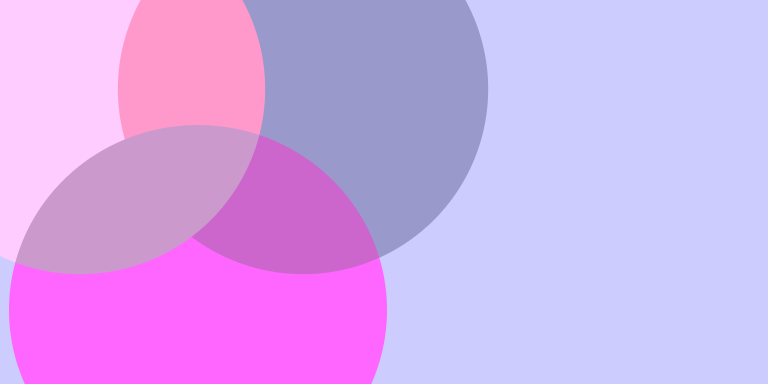
Write a Shadertoy shader that draws this background.

```glsl
// Three large overlapping flat discs in pink, slate and magenta on pale lavender.

// Centres and radii, in units of the canvas height
const vec2 LEFT_CENTRE   = vec2(0.2083, 0.7682);
const vec2 RIGHT_CENTRE  = vec2(0.7891, 0.7682);
const vec2 LOWER_CENTRE  = vec2(0.5156, 0.1927);
const vec2 UPPER_RADII   = vec2(0.4822);
const vec2 LOWER_RADII   = vec2(0.4922, 0.4818);
const float EDGE_PIXELS  = 1.0;

// Plain areas
const vec3 LAVENDER = vec3(0.8, 0.8, 1.0);
const vec3 PINK     = vec3(1.0, 0.8, 1.0);
const vec3 SLATE    = vec3(0.6, 0.6, 0.8);
const vec3 MAGENTA  = vec3(1.0, 0.4, 1.0);

// Overlaps
const vec3 SALMON = vec3(1.0, 0.6, 0.8);
const vec3 ORCHID = vec3(0.8, 0.4, 0.8);
const vec3 MAUVE  = vec3(0.8, 0.6, 0.8);

// Approximate signed distance to an axis-aligned ellipse
float ellipseDistance(vec2 p, vec2 radii) {
    float level = length(p / radii);
    float slope = length(p / (radii * radii));
    return level * (level - 1.0) / max(slope, 1e-4);
}

// Smooth coverage: 1 inside the disc, 0 outside
float discMask(vec2 p, vec2 centre, vec2 radii) {
    float distancePixels = ellipseDistance(p - centre, radii) * iResolution.y;
    // The distance estimate vanishes at the centre, which is always inside
    float inside = 1.0 - step(0.5, length((p - centre) / radii));
    return max(inside, clamp(0.5 - distancePixels / EDGE_PIXELS, 0.0, 1.0));
}

void mainImage(out vec4 fragColor, in vec2 fragCoord) {
    vec2 p = fragCoord / iResolution.y;

    float left  = discMask(p, LEFT_CENTRE, UPPER_RADII);
    float right = discMask(p, RIGHT_CENTRE, UPPER_RADII);
    float lower = discMask(p, LOWER_CENTRE, LOWER_RADII);

    // Upper pair with its shared lens
    vec3 upperColour = mix(mix(LAVENDER, PINK, left), mix(SLATE, SALMON, left), right);

    // Lower disc, tinted where the upper discs cross it
    vec3 lowerColour = mix(mix(MAGENTA, ORCHID, right), MAUVE, left);

    fragColor = vec4(mix(upperColour, lowerColour, lower), 1.0);
}
```
